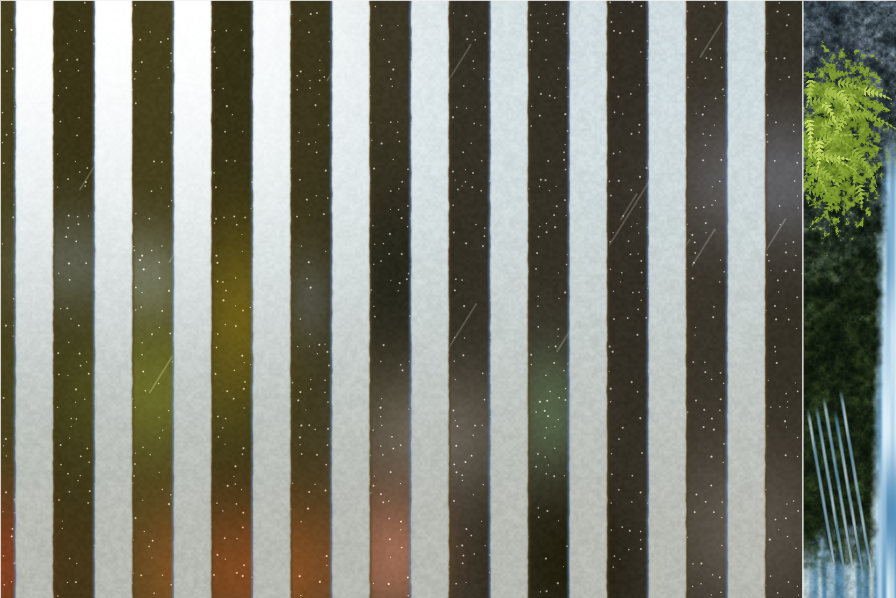
Write a Shadertoy shader that draws this pattern.

```glsl
// Frosted vertical stripes on clear glass over a blurred garden, beside a narrow strip of ferns and waterfall.
#define PITCH 0.1323        // stripe spacing, in canvas heights
#define FIRST_STRIPE 0.0576 // centre of the leftmost stripe
#define HALF_WIDTH 0.0318
#define PANE_EDGE 1.3425    // right end of the glass
#define EDGE_WOBBLE 0.0022
#define FROST_GRAIN 0.075
#define SPECK_CELLS 65.0
#define SCRATCHES 16
#define FRONDS 34

float hash(vec2 p) {
    vec3 q = fract(p.xyx * vec3(0.1031, 0.1030, 0.0973));
    q += dot(q, q.yzx + 33.33);
    return fract((q.x + q.y) * q.z);
}

float noise(vec2 p) {
    vec2 i = floor(p), f = fract(p);
    f = f * f * (3.0 - 2.0 * f);
    return mix(mix(hash(i), hash(i + vec2(1, 0)), f.x),
               mix(hash(i + vec2(0, 1)), hash(i + vec2(1, 1)), f.x), f.y);
}

float fbm(vec2 p) {
    return 0.5 * noise(p) + 0.3 * noise(p * 2.1 + 7.0) + 0.2 * noise(p * 4.3 + 19.0);
}

float segment(vec2 p, vec2 a, vec2 b) {
    vec2 ab = b - a;
    return length(p - a - ab * clamp(dot(p - a, ab) / dot(ab, ab), 0.0, 1.0));
}

// Soft out-of-focus patch
void blur(inout vec3 col, vec2 p, vec2 centre, vec2 radius, vec3 tint) {
    vec2 q = (p - centre) / radius;
    col = mix(col, tint, 0.9 * exp(-dot(q, q)));
}

vec3 garden(vec2 p) {
    vec3 col = mix(vec3(0.24, 0.22, 0.10), vec3(0.22, 0.20, 0.16), smoothstep(0.4, 0.8, p.x));
    blur(col, p, vec2(0.12, 0.56), vec2(0.10, 0.09), vec3(0.40, 0.41, 0.34));
    blur(col, p, vec2(0.25, 0.53), vec2(0.06, 0.08), vec3(0.42, 0.43, 0.36));
    blur(col, p, vec2(0.25, 0.35), vec2(0.14, 0.12), vec3(0.38, 0.39, 0.15));
    blur(col, p, vec2(0.40, 0.47), vec2(0.07, 0.15), vec3(0.50, 0.43, 0.11));
    blur(col, p, vec2(0.52, 0.50), vec2(0.04, 0.08), vec3(0.34, 0.34, 0.29));
    blur(col, p, vec2(0.66, 0.54), vec2(0.08, 0.17), vec3(0.14, 0.14, 0.10));
    blur(col, p, vec2(0.73, 0.27), vec2(0.14, 0.11), vec3(0.44, 0.41, 0.36));
    blur(col, p, vec2(0.92, 0.31), vec2(0.06, 0.11), vec3(0.36, 0.43, 0.31));
    blur(col, p, vec2(1.30, 0.70), vec2(0.16, 0.11), vec3(0.42, 0.42, 0.44));
    blur(col, p, vec2(1.25, 0.12), vec2(0.14, 0.14), vec3(0.38, 0.35, 0.31));
    blur(col, p, vec2(0.00, 0.05), vec2(0.08, 0.13), vec3(0.48, 0.22, 0.12));
    blur(col, p, vec2(0.42, 0.04), vec2(0.19, 0.13), vec3(0.60, 0.34, 0.15));
    blur(col, p, vec2(0.66, 0.07), vec2(0.08, 0.11), vec3(0.62, 0.42, 0.33));
    blur(col, p, vec2(0.95, 0.06), vec2(0.11, 0.13), vec3(0.13, 0.12, 0.05));
    return col;
}

vec3 frost(vec2 p) {
    vec3 col = mix(vec3(0.72, 0.73, 0.70), vec3(0.81, 0.86, 0.87), smoothstep(0.0, 0.85, p.y));
    float glare = smoothstep(0.25, 1.0, p.y) * exp(-pow(max(p.x - 0.3, 0.0) / 0.4, 2.0));
    col = mix(col, vec3(1.0), glare);
    float grain = 0.6 * noise(p * 230.0) + 0.4 * noise(p * 110.0) - 0.5;
    return col + FROST_GRAIN * (1.0 - 0.8 * glare) * grain;
}

// White dust and diagonal hairline scratches
float wear(vec2 p, float px) {
    vec2 cell = floor(p * SPECK_CELLS);
    vec2 spot = 0.2 + 0.6 * vec2(hash(cell + 3.0), hash(cell + 41.0));
    float size = mix(0.0003, 0.0013, hash(cell + 77.0));
    float d = length(fract(p * SPECK_CELLS) - spot) / SPECK_CELLS;
    float marks = step(0.72, hash(cell)) * 0.5 * (1.0 - smoothstep(size - px * 0.5, size + px, d));
    for (int i = 0; i < SCRATCHES; i++) {
        vec2 id = vec2(float(i), 11.0);
        vec2 a = vec2(hash(id) * 1.3, 0.3 + 0.65 * hash(id + 5.0));
        vec2 b = a + vec2(0.05, 0.08) * (0.5 + hash(id + 9.0));
        marks += 0.16 * (1.0 - smoothstep(0.0, 0.001 + px, segment(p, a, b)));
    }
    return marks;
}

vec3 gorge(vec2 p, float px) {
    float rough = fbm(p * 45.0), fine = fbm(p * 120.0 + 5.0);
    vec3 moss = mix(vec3(0.02, 0.05, 0.03), vec3(0.20, 0.27, 0.13), rough * fine * 1.8);
    vec3 slate = mix(vec3(0.05, 0.08, 0.10), vec3(0.48, 0.55, 0.60), rough * fine * 1.8);
    vec3 col = mix(moss, slate, smoothstep(0.45, 0.95, p.y + 0.3 * (rough - 0.5)));
    // Main fall, thin side streams and foam
    float fall = smoothstep(-0.008, 0.012, p.x - 1.455 - 0.03 * p.y + 0.012 * (rough - 0.5));
    fall *= 1.0 - smoothstep(0.68, 0.80, p.y);
    vec3 water = mix(vec3(0.33, 0.56, 0.73), vec3(0.88, 0.95, 0.98), noise(vec2(p.x * 140.0, p.y * 7.0)));
    for (int i = 0; i < 5; i++) {
        float top = 0.37 - 0.07 * hash(vec2(float(i), 2.0));
        float x = 1.345 + 0.015 * float(i) + 0.17 * (0.35 - p.y);
        float stream = 1.0 - smoothstep(0.0005, 0.003 + px, abs(p.x - x));
        fall = max(fall, 0.75 * stream * (1.0 - smoothstep(top - 0.03, top, p.y)));
    }
    float foam = 1.0 - smoothstep(0.03, 0.12, p.y + 0.12 * (rough - 0.5));
    col = mix(col, water, max(fall, foam * (0.65 + 0.35 * fine)));
    // Fern: leafy haze under drooping serrated fronds
    vec2 q = (p - vec2(1.405, 0.77)) / vec2(0.075, 0.15);
    float haze = smoothstep(0.42, 0.60, fine + 0.35 * (0.7 - dot(q, q)));
    col = mix(col, mix(vec3(0.22, 0.33, 0.06), vec3(0.62, 0.73, 0.25), fine), haze);
    for (int i = 0; i < FRONDS; i++) {
        vec2 id = vec2(float(i), 23.0);
        vec2 root = vec2(1.35 + 0.095 * hash(id), 0.67 + 0.21 * hash(id + 4.0));
        float angle = mix(-2.2, 0.7, hash(id + 8.0)), reach = mix(0.04, 0.085, hash(id + 12.0));
        vec2 axis = vec2(cos(angle), sin(angle)), r = p - root;
        float along = dot(r, axis), t = along / reach;
        float across = abs(dot(r, vec2(-axis.y, axis.x)) + 4.0 * along * along);
        float leaf = 0.009 * (1.0 - t) * (0.5 + 0.5 * cos(along * 900.0 - across * 500.0)) + 0.0006;
        float mask = (1.0 - smoothstep(-px, px, across - leaf)) * step(0.0, t) * step(t, 1.0);
        col = mix(col, mix(vec3(0.42, 0.56, 0.12), vec3(0.80, 0.87, 0.42), hash(id + 17.0)), mask);
    }
    return col;
}

void mainImage(out vec4 fragColor, in vec2 fragCoord) {
    float px = 1.0 / iResolution.y;
    vec2 p = fragCoord * px;
    float index = floor((p.x - FIRST_STRIPE) / PITCH);
    float x = (fract((p.x - FIRST_STRIPE) / PITCH + 0.5) - 0.5) * PITCH;
    // Clear gaps, each with its own slight tone
    vec3 col = garden(p) * mix(0.86, 1.14, hash(vec2(index, 6.0)));
    col += 0.03 * (noise(p * 190.0) - 0.5) + wear(p, px);
    // Frosted stripes with rough edges and coloured fringes
    float ragged = fbm(vec2(p.y * 55.0, floor(p.x / PITCH * 2.0) * 9.0 + sign(x))) - 0.5;
    float d = abs(x) - HALF_WIDTH + EDGE_WOBBLE * ragged;
    col = mix(col, frost(p), 1.0 - smoothstep(-px, px, d));
    vec3 fringe = x < 0.0 ? vec3(0.38, 0.52, 0.72) : vec3(0.34, 0.25, 0.10);
    col = mix(col, fringe, 0.5 * exp(-pow((d - 0.001) / 0.0025, 2.0)));
    // Scene beside the pane, and pale hairlines at its borders
    col = mix(col, gorge(p, px), smoothstep(-px, px, p.x - PANE_EDGE));
    float border = min(min(p.x, 1.0 - p.y), abs(p.x - PANE_EDGE) + 0.0005);
    col = mix(col, vec3(0.95), 0.8 * (1.0 - smoothstep(0.001, 0.001 + px, border)));
    fragColor = vec4(clamp(col, 0.0, 1.0), 1.0);
}
```
